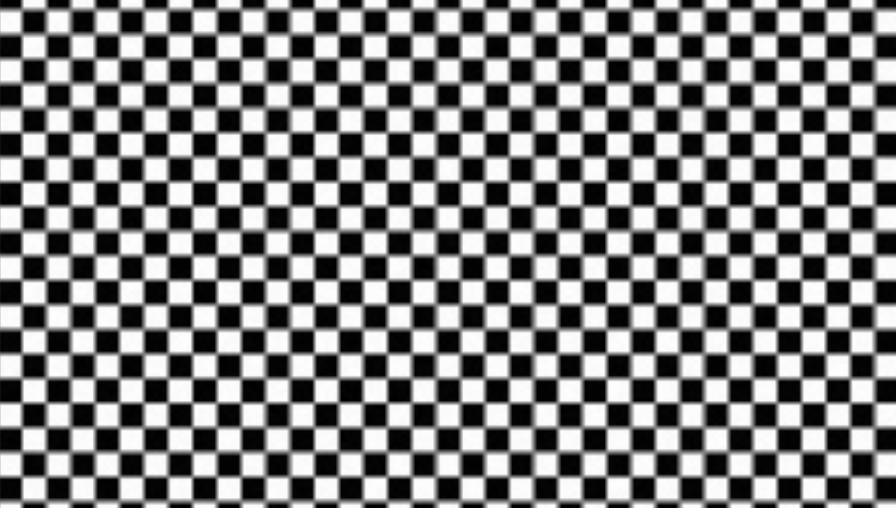
Give the GLSL for this pattern, as a Shadertoy shader.

```glsl
#define CELLS vec2(36.78, 20.667)   // squares across and down
#define OFFSET vec2(0.093, -0.267)  // grid shift, in squares
#define SOFTNESS 0.135              // half width of an edge ramp, in squares
#define EDGE_VARIATION 0.25         // change of softness between edges
#define ROW_VARIATION 0.10          // change of softness between odd and even rows
#define GRAIN 0.02
#define GRAIN_SCALE 6.0
#define INK vec3(0.012)
#define PAPER vec3(0.985)

float hash(vec2 p) {
    vec3 q = fract(vec3(p.xyx) * 0.1031);
    q += dot(q, q.yzx + 33.33);
    return fract((q.x + q.y) * q.z);
}

float valueNoise(vec2 p) {
    vec2 cell = floor(p);
    vec2 f = fract(p);
    f = f * f * (3.0 - 2.0 * f);
    float low = mix(hash(cell), hash(cell + vec2(1, 0)), f.x);
    float high = mix(hash(cell + vec2(0, 1)), hash(cell + vec2(1, 1)), f.x);
    return mix(low, high, f.y);
}

// Alternates between +1 and -1 in successive unit cells, with linear ramps
float softSquareWave(float x, float softness, float axisSeed, float pixel) {
    float edge = round(x);
    float variation = 1.0 + EDGE_VARIATION * (2.0 * hash(vec2(edge, axisSeed)) - 1.0);
    float halfWidth = max(softness * variation, 0.75 * pixel);
    float direction = 1.0 - 2.0 * mod(edge, 2.0);
    return direction * clamp((x - edge) / halfWidth, -1.0, 1.0);
}

void mainImage(out vec4 fragColor, in vec2 fragCoord) {
    vec2 grid = fragCoord / iResolution.xy * CELLS + OFFSET;
    vec2 pixel = CELLS / iResolution.xy;

    // Odd rows have slightly softer sides
    float rowSign = 2.0 * mod(floor(grid.y), 2.0) - 1.0;
    float sideSoftness = SOFTNESS * (1.0 + ROW_VARIATION * rowSign);

    // The product of two waves gives the checks and their grey corners
    float columns = softSquareWave(grid.x, sideSoftness, 11.0, pixel.x);
    float rows = softSquareWave(grid.y, SOFTNESS, 47.0, pixel.y);
    vec3 color = mix(PAPER, INK, 0.5 + 0.5 * columns * rows);

    // Faint mottling
    color += GRAIN * (valueNoise((grid + 5.0) * GRAIN_SCALE) - 0.5);
    fragColor = vec4(clamp(color, 0.0, 1.0), 1.0);
}
```
